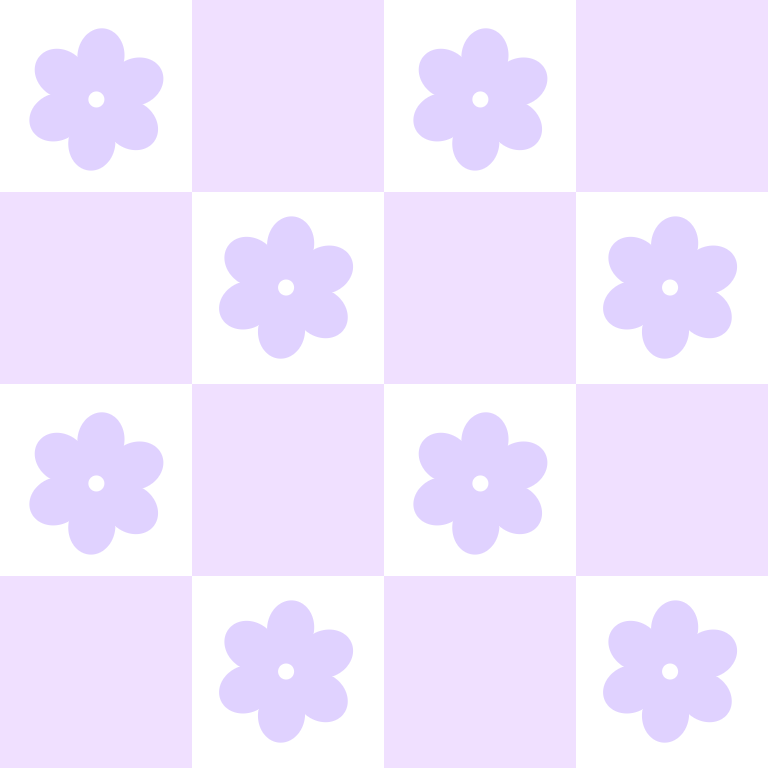
Give the GLSL for this pattern, as a Shadertoy shader.

```glsl
// Lilac and white checkerboard with a six-petal flower on every white square.
#define CELLS 4.0
#define PETALS 6.0
#define TILT 0.105
#define PETAL_DIST 0.226
#define PETAL_RADII vec2(0.1225, 0.146)
#define CORE_RADIUS 0.18
#define EYE_RADIUS 0.0417
#define CENTER_EVEN_ROW vec2(0.490, 0.5025)
#define CENTER_ODD_ROW vec2(0.502, 0.482)
#define LILAC vec3(0.943, 0.878, 1.0)
#define VIOLET vec3(0.878, 0.822, 1.0)
#define WHITE vec3(1.0)

// Approximate signed distance to an axis-aligned ellipse
float ellipseDistance(vec2 p, vec2 radii) {
    float k = length(p / radii);
    float slope = length(p / (radii * radii));
    return k * (k - 1.0) / max(slope, 1e-4);
}

// Petals folded into one sector, joined to a round core
float flowerDistance(vec2 p) {
    float sector = 6.28318 / PETALS;
    float radius = length(p);
    float angle = radius > 0.0 ? atan(p.x, p.y) - TILT : 0.0;
    angle = mod(angle + 0.5 * sector, sector) - 0.5 * sector;
    vec2 folded = radius * vec2(sin(angle), cos(angle));
    float petal = ellipseDistance(folded - vec2(0.0, PETAL_DIST), PETAL_RADII);
    return min(petal, radius - CORE_RADIUS);
}

// Antialiased coverage of the inside of a shape
float coverage(float dist, float pixel) {
    return clamp(0.5 - dist / pixel, 0.0, 1.0);
}

// Smooth checker mask: 1 where column plus row is odd
float checkerMask(vec2 p, float pixel) {
    vec2 wave = 0.5 - abs(mod(p + 0.5, 2.0) - 1.0);
    vec2 side = clamp(wave / pixel, -0.5, 0.5);
    return 0.5 - 2.0 * side.x * side.y;
}

void mainImage(out vec4 fragColor, in vec2 fragCoord) {
    float pixel = CELLS / iResolution.y;
    vec2 grid = fragCoord * pixel;
    vec2 cell = floor(grid);

    // Flower placement alternates from row to row
    vec2 center = mix(CENTER_EVEN_ROW, CENTER_ODD_ROW, mod(cell.y, 2.0));
    vec2 local = grid - cell - center;

    // Flower with its round eye, on the white squares only
    float flower = coverage(flowerDistance(local), pixel);
    float eye = coverage(length(local) - EYE_RADIUS, pixel);
    vec3 tile = mix(WHITE, VIOLET, flower * (1.0 - eye));

    fragColor = vec4(mix(LILAC, tile, checkerMask(grid, pixel)), 1.0);
}
```
